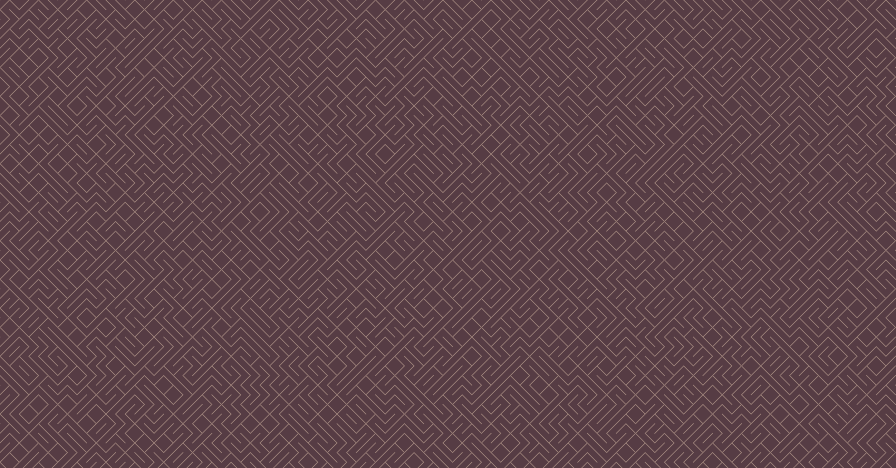
Give the GLSL for this pattern, as a Shadertoy shader.

```glsl
// A maze of hairline diagonals on plum: each cell of a square grid holds
// one stroke from corner to corner, leaning left or right by a hash.
// Strokes are box-filtered so that they stay even when thinner than a pixel.

const float ROWS = 48.6;          // grid cells per canvas height
const float LINE_WIDTH = 0.053;   // stroke width in cells
const vec3 PLUM = vec3(0.337, 0.237, 0.267);
const vec3 SAND = vec3(0.765, 0.655, 0.590);

// Random value from 0 to 1 for an integer cell.
float hashCell(ivec2 cell) {
    uint h = uint(cell.x + 512) * 1597u ^ uint(cell.y + 512) * 51749u;
    h = (h ^ (h >> 15)) * 739391u;
    h = (h ^ (h >> 13)) * 277803u;
    h ^= h >> 16;
    return float(h & 65535u) / 65535.0;
}

float segmentDistance(vec2 p, vec2 a, vec2 b) {
    vec2 ab = b - a;
    float along = clamp(dot(p - a, ab) / dot(ab, ab), 0.0, 1.0);
    return length(p - a - along * ab);
}

// Distance from p to the diagonal stroke of one cell.
float strokeDistance(vec2 p, vec2 cell) {
    float lean = hashCell(ivec2(cell)) < 0.5 ? -0.5 : 0.5;
    vec2 corner = vec2(lean, 0.5);
    return segmentDistance(p - cell - 0.5, -corner, corner);
}

// Distance to the nearest stroke, including those of neighbouring cells.
float mazeDistance(vec2 p) {
    vec2 home = floor(p);
    float nearest = 1.0;
    for (int y = -1; y <= 1; y++) {
        for (int x = -1; x <= 1; x++) {
            nearest = min(nearest, strokeDistance(p, home + vec2(x, y)));
        }
    }
    return nearest;
}

// Running integral of a triangle filter of the given radius.
float triangleIntegral(float x, float radius) {
    float t = clamp(x / radius, -1.0, 1.0);
    return 0.5 + t - 0.5 * t * abs(t);
}

// Share of a square pixel that a diagonal line covers.
float lineCoverage(float dist, float width, float pixel) {
    float radius = pixel * sqrt(0.5);
    return triangleIntegral(dist + 0.5 * width, radius)
         - triangleIntegral(dist - 0.5 * width, radius);
}

void mainImage(out vec4 fragColor, in vec2 fragCoord) {
    // Grid coordinates, counted from the top left corner.
    float pixel = ROWS / iResolution.y;
    vec2 p = vec2(fragCoord.x, iResolution.y - fragCoord.y) * pixel;

    float ink = lineCoverage(mazeDistance(p), LINE_WIDTH, pixel);
    fragColor = vec4(mix(PLUM, SAND, ink), 1.0);
}
```
